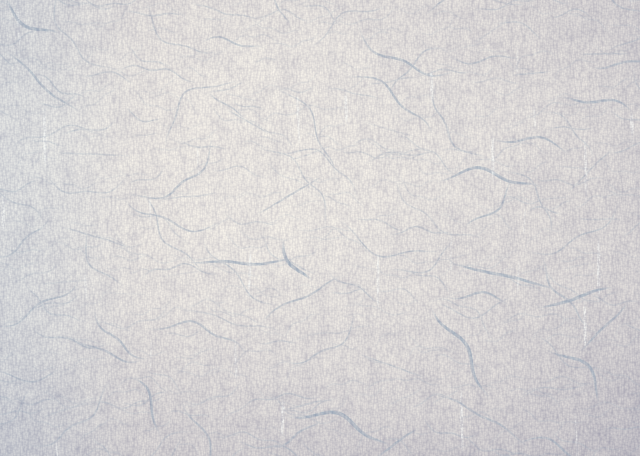
This texture is drawn by a WebGL 1 fragment shader. Its source:

```glsl
precision highp float;
uniform vec2 u_resolution;

const vec3 SHADE = vec3(0.74, 0.73, 0.76);
const vec3 LIGHT = vec3(0.895, 0.88, 0.867);
const vec3 FIBRE_BLUE = vec3(0.63, 0.68, 0.74);
const vec3 STREAK_WHITE = vec3(0.94, 0.95, 0.95);
const float HALF_PI = 1.5708;

vec2 hash2(vec2 cell) {
  vec3 h = fract(cell.xyx * vec3(0.1031, 0.1030, 0.0973));
  h += dot(h, h.yzx + 33.33);
  return fract((h.xx + h.yz) * h.zy);
}

// Distance to the nearest scattered point, centred around zero
float cellular(vec2 p) {
  vec2 cell = floor(p);
  vec2 f = p - cell;
  float nearest = 2.0;
  for (int j = -1; j <= 1; j++) {
    for (int i = -1; i <= 1; i++) {
      vec2 o = vec2(float(i), float(j));
      vec2 d = o + hash2(cell + o + 70.0) - f;
      nearest = min(nearest, dot(d, d));
    }
  }
  return sqrt(nearest) - 0.43;
}

// One bent, tapering strand along the local x axis
float strand(vec2 q, float reach, float width, float bend, float phase, float soft) {
  float along = abs(q.x) / reach;
  float wave = 0.045 * min(1.0, abs(bend) * 4.0);
  float path = bend * q.x * q.x + wave * sin(q.x * 9.0 + phase);
  float slope = 2.0 * bend * q.x + wave * 9.0 * cos(q.x * 9.0 + phase);
  float d = abs(q.y - path) * inversesqrt(1.0 + slope * slope);
  float w = max(width * (1.1 - along * along), soft * 0.6);
  float body = 1.0 - smoothstep(w - soft * 0.6, w + soft * 0.9, d);
  float fray = 0.8 + 0.2 * sin(q.x * 31.0 + q.y * 90.0 + phase);
  return body * fray * smoothstep(0.0, 0.5, 1.0 - along);
}

// Scattered strands; lengths and widths are fractions of a grid cell
float strandLayer(vec2 p, float cells, float share, vec2 angleSpread,
                  vec2 reachRange, float width, float curl, float seed) {
  vec2 g = p * cells + seed;
  vec2 home = floor(g);
  float soft = cells / u_resolution.y;
  float cover = 0.0;
  for (int j = -1; j <= 1; j++) {
    for (int i = -1; i <= 1; i++) {
      vec2 cell = home + vec2(float(i), float(j));
      vec2 place = hash2(cell);
      vec2 form = hash2(cell + 17.3);
      vec2 look = hash2(cell + 41.7);
      float angle = angleSpread.x + angleSpread.y * (2.0 * form.x - 1.0);
      float c = cos(angle);
      float s = sin(angle);
      vec2 d = g - cell - place;
      vec2 q = vec2(c * d.x + s * d.y, c * d.y - s * d.x);
      float reach = mix(reachRange.x, reachRange.y, form.y);
      float bend = curl * (2.0 * look.y - 1.0);
      float w = width * mix(0.35, 1.0, look.x);
      float ink = strand(q, reach, w, bend, look.y * 40.0, soft);
      float present = step(fract(look.x * 7.0 + place.y), share);
      cover = max(cover, ink * present * mix(0.5, 1.0, look.x));
    }
  }
  return cover;
}

// Soft light falling off towards the corners
float lighting(vec2 uv) {
  vec2 d = uv - vec2(0.42, 0.64);
  float drift = sin(uv.x * 9.0 + 2.0 * sin(uv.y * 5.0)) * sin(uv.y * 8.0 + 1.0);
  return 1.0 - 1.45 * dot(d, d) + 0.05 * drift;
}

// Woven grain: fine upright threads and speckle over broader bands
float weave(vec2 p) {
  float upright = cellular(p * vec2(225.0, 60.0));
  float speckle = cellular(p * vec2(140.0, 200.0) + 31.0);
  float bands = cellular(p * vec2(48.0, 8.0) + 12.0);
  float mottle = cellular(p * vec2(16.0, 30.0) + 5.0);
  return -0.62 * upright - 0.52 * speckle - 0.28 * bands - 0.22 * mottle;
}

void main() {
  vec2 uv = gl_FragCoord.xy / u_resolution;
  vec2 p = gl_FragCoord.xy / u_resolution.y;

  // Paper ground, cooler at the left edge
  float grain = weave(p);
  vec3 color = mix(SHADE, LIGHT, lighting(uv));
  color += vec3(-0.02, 0.0, 0.012) * (1.0 - smoothstep(0.0, 0.25, uv.x));

  // Blue fibres, from bold strands to faint wisps
  float bold = strandLayer(p, 4.8, 0.85, vec2(-0.3, 0.95), vec2(0.25, 0.65), 0.016, 0.8, 3.0);
  float thin = strandLayer(p, 6.2, 1.0, vec2(-0.1, 0.9), vec2(0.35, 0.85), 0.013, 0.9, 23.0);
  float wisps = strandLayer(p, 9.0, 1.0, vec2(-0.1, 0.5), vec2(0.35, 0.9), 0.014, 0.6, 57.0);
  float hairs = strandLayer(p, 14.0, 1.0, vec2(0.1, 0.5), vec2(0.4, 0.95), 0.014, 0.7, 131.0);
  float fibres = max(max(bold * 0.88, thin * 0.62), max(wisps * 0.42, hairs * 0.24));
  color = mix(color, FIBRE_BLUE, fibres);

  // Pale upright streaks
  float streaks = strandLayer(p, 7.0, 0.4, vec2(HALF_PI, 0.06), vec2(0.2, 0.6), 0.022, 0.0, 91.0);
  color = mix(color, STREAK_WHITE, streaks * (0.2 + 0.5 * smoothstep(-0.2, 0.2, grain)));

  color += (LIGHT - SHADE) * grain * (1.0 - 0.3 * fibres);
  gl_FragColor = vec4(clamp(color, 0.0, 1.0), 1.0);
}
```
